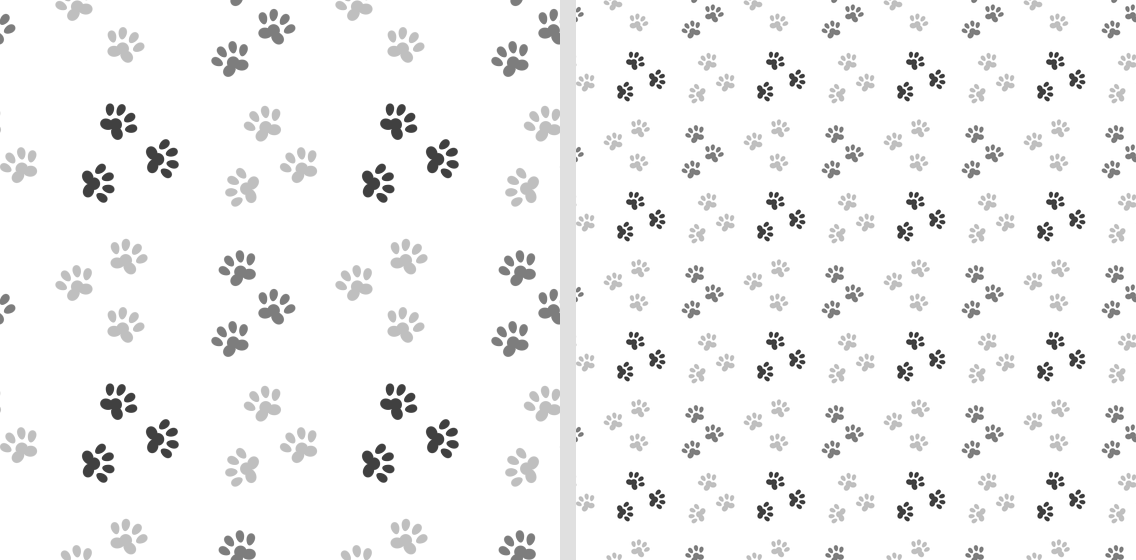
Left, the tile; right, the same tile 2 across and 2 down.
Give the GLSL for this pattern, as a Shadertoy shader.

```glsl
// Small paw prints scattered on white in four loose groups of three, each group in one grey.
// One square tile holds twelve prints built from mirrored egg-shaped distance functions;
// the tile repeats twice each way and distances wrap at its edges, so there is no seam.

const float REPEATS = 2.0;
const float TILE = 100.0;   // tile side, in pattern units
const int PAWS = 12;
const int GROUP_SIZE = 3;

const vec3 PAPER = vec3(1.0);
const vec4 GROUP_TONES = vec4(0.25, 0.49, 0.75, 0.75);

// Each print: pad position in the tile, then heading in degrees clockwise from up
const vec3 PLACEMENTS[PAWS] = vec3[PAWS](
    vec3(41.3, 55.5,  42.0), vec3(56.4, 43.1,  86.0), vec3(33.5, 34.4,  87.0),
    vec3(85.9,  2.9, -24.0), vec3(97.7, 89.1,  22.5), vec3(83.3, 77.6, -24.0),
    vec3(27.6, 97.6, -24.0), vec3(44.9,  7.0,  22.5), vec3(43.8, 82.6,  22.5),
    vec3(94.9, 54.5, -24.0), vec3( 7.8, 39.7, -24.0), vec3(88.0, 32.6, -81.0));

// Coordinates in a frame whose y axis points along the heading
vec2 toHeading(vec2 p, float degrees) {
    float a = radians(degrees);
    float c = cos(a), s = sin(a);
    return vec2(c * p.x - s * p.y, s * p.x + c * p.y);
}

// Shortest offset on a wrapping square tile
vec2 wrapOffset(vec2 d, float size) {
    return d - size * floor(d / size + 0.5);
}

// Approximate distance to an ellipse that widens towards +y
float eggDistance(vec2 p, vec2 radii, float taper) {
    p.x /= 1.0 + taper * clamp(p.y / radii.y, -1.5, 1.5);
    float k = length(p / radii);
    float slope = length(p / (radii * radii));
    return k * (k - 1.0) / max(slope, 1e-4);
}

// Paw facing +y, with the origin at the front of the pad
float pawDistance(vec2 p) {
    p.x = abs(p.x);

    // Pad: round front and two slanted rear lobes
    float front = length(p) - 2.25;
    vec2 lobePoint = toHeading(p - vec2(2.3, -1.95), 112.0);
    float lobe = eggDistance(lobePoint, vec2(1.95, 2.55), 0.08);

    // Toes: inner and outer pairs, fanned outwards
    vec2 toeRadii = vec2(1.47, 2.2);
    vec2 innerPoint = toHeading(p - vec2(2.1, 5.1), 15.0);
    vec2 outerPoint = toHeading(p - vec2(5.1, 2.6), 38.0);
    float inner = eggDistance(innerPoint, toeRadii, 0.16);
    float outer = eggDistance(outerPoint, toeRadii, 0.16);

    return min(min(front, lobe), min(inner, outer));
}

// Soft coverage across about one pixel
float coverage(float dist, float pixel) {
    return smoothstep(0.7 * pixel, -0.7 * pixel, dist);
}

void mainImage(out vec4 fragColor, in vec2 fragCoord) {
    vec2 p = fragCoord / iResolution.xy * REPEATS * TILE;
    float pixel = REPEATS * TILE / min(iResolution.x, iResolution.y);

    vec3 color = PAPER;
    for (int i = 0; i < PAWS; i++) {
        vec3 paw = PLACEMENTS[i];
        vec2 local = toHeading(wrapOffset(p - paw.xy, TILE), paw.z);
        float ink = coverage(pawDistance(local), pixel);
        color = mix(color, vec3(GROUP_TONES[i / GROUP_SIZE]), ink);
    }
    fragColor = vec4(color, 1.0);
}
```
